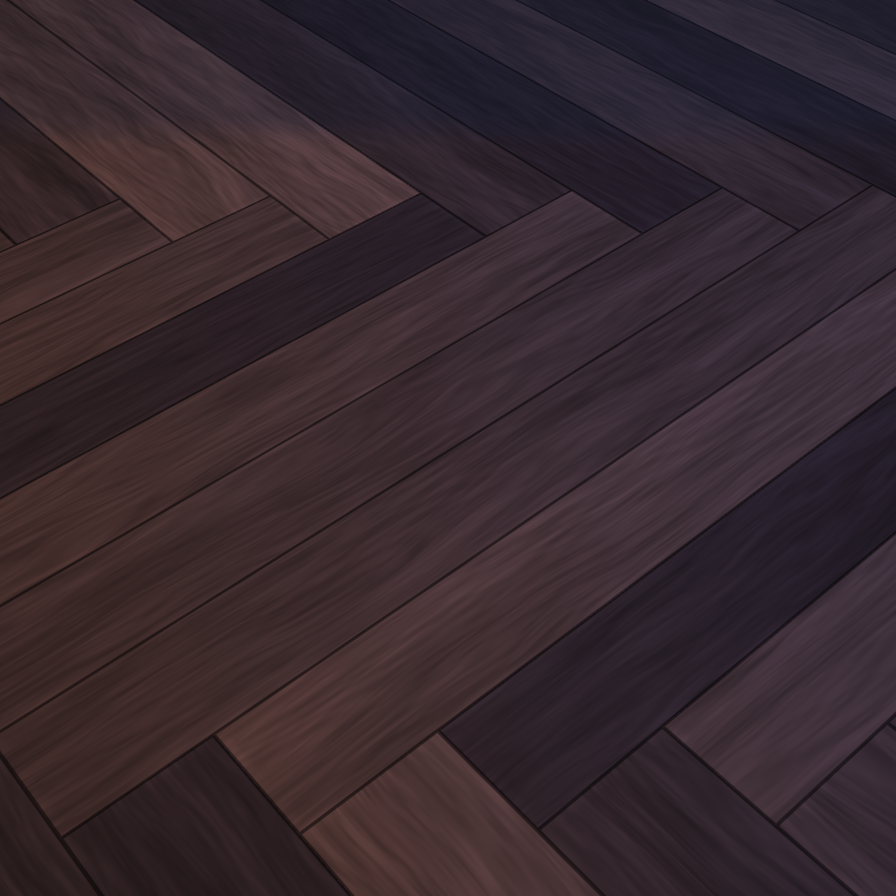
This texture is drawn by a WebGL 2 fragment shader. Its source:

```glsl
#version 300 es
precision highp float;
// Dark herringbone wood floor seen at a slant, under cool dim light.

#define PLANK_LENGTH 8.4      // in plank widths
#define SEAM_WIDTH 0.011      // half width, in plank widths
#define SEAM_DEPTH 0.50
#define GRAIN_STRENGTH 0.30
#define FIGURE_STRENGTH 0.26
#define CAMERA_TILT 0.018
#define HORIZON 0.9954        // height of the horizon above the top edge
#define SHADOW_EDGE 0.155     // distance of the soft shadow from the top
#define SHADOW_DEPTH 0.22

uniform vec2 u_resolution;
out vec4 outColor;

const vec3 DARK_WOOD = vec3(0.135, 0.105, 0.125);
const vec3 LIGHT_WOOD = vec3(0.365, 0.262, 0.240);
const vec3 COOL_LIGHT = vec3(0.90, 0.97, 1.24);
const vec3 WARM_LIGHT = vec3(1.08, 0.99, 0.93);

// Stain of the planks: one row of ten for each band of the weave.
const float STAIN[30] = float[30](
  0.52, 0.58, 0.12, 0.52, 0.42, 0.44, 0.62, 0.14, 0.58, 0.46,
  0.76, 0.82, 0.30, 0.10, 0.40, 0.12, 0.55, 0.22, 0.20, 0.32,
  0.50, 0.30, 0.50, 0.30, 0.18, 0.13, 0.70, 0.30, 0.48, 0.40);

float hash(vec2 p) {
  vec3 q = fract(vec3(p.xyx) * 0.1031);
  q += dot(q, q.yzx + 33.33);
  return fract((q.x + q.y) * q.z);
}

float noise(vec2 p) {
  vec2 i = floor(p), f = fract(p);
  f = f * f * (3.0 - 2.0 * f);
  return mix(mix(hash(i), hash(i + vec2(1, 0)), f.x),
             mix(hash(i + vec2(0, 1)), hash(i + vec2(1, 1)), f.x), f.y);
}

// Canvas position (y down) to floor position in plank widths; z is the scale.
vec3 floorPoint(vec2 p) {
  float scale = (p.y + CAMERA_TILT * p.x + HORIZON) / 7.26;
  float depth = (3.990 - 1.0 / scale) / 0.4677;
  float side = p.x / scale + 5.05 + 0.393 * depth;
  return vec3(side - depth, side + depth, scale);
}

// Finds the plank: xy = along and across it, z = its index, w = its band.
vec4 herringbone(vec2 p) {
  vec4 plank = vec4(0);
  for (int j = -1; j <= 1; j++) {
    vec2 q = p + float(j) * vec2(PLANK_LENGTH, -PLANK_LENGTH);
    vec2 cell = floor(q);
    float alongA = q.x - cell.y;
    float alongB = q.y - cell.x - 1.0;
    if (alongA >= 0.0 && alongA < PLANK_LENGTH)
      plank = vec4(alongA, q.y - cell.y, cell.y, 0.0);
    else if (alongB >= 0.0 && alongB < PLANK_LENGTH)
      plank = vec4(alongB, q.x - cell.x, cell.x, j < 0 ? 1.0 : 2.0);
  }
  return plank;
}

// Wood brightness around zero: broad bands, arched figure and fine pores.
float woodGrain(vec2 p, float seed, float pixel) {
  vec2 q = p + vec2(seed * 37.0, seed * 91.0);
  float warp = noise(q * vec2(0.55, 2.2)) + 0.35 * noise(q * vec2(1.7, 5.0));
  float bands = noise(vec2(q.x * 0.35, q.y * 5.0 + warp * 2.0)) - 0.5;
  float arch = p.y - 0.5 + 0.3 * (seed - 0.5);
  float rings = 9.0 * sqrt(arch * arch + 0.02) + 0.35 * p.x + 3.0 * warp;
  float figure = abs(fract(rings) * 2.0 - 1.0);
  figure = smoothstep(0.1, 0.9, figure) - 0.5;
  float streaks = noise(vec2(q.x * 1.6, q.y * 26.0 + warp * 6.0)) - 0.5;
  float pores = noise(vec2(q.x * 5.0, q.y * 55.0 + warp * 9.0)) - 0.5;
  pores *= 1.0 - smoothstep(0.012, 0.03, pixel);
  return FIGURE_STRENGTH * (bands + 0.35 * figure * noise(q * vec2(0.6, 2.0)))
       + GRAIN_STRENGTH * (0.65 * streaks + 0.55 * pores);
}

void main() {
  vec2 uv = gl_FragCoord.xy / u_resolution;
  vec2 view = vec2(uv.x, 1.0 - uv.y);
  vec3 ground = floorPoint(view);
  float pixel = 1.5 / (ground.z * u_resolution.y);
  vec4 plank = herringbone(ground.xy);

  // Stain and grain of this plank
  float seed = hash(plank.zw + 17.0);
  int index = int(plank.w) * 10 + int(mod(plank.z, 10.0));
  float grain = woodGrain(plank.xy, seed, pixel);
  vec3 color = mix(DARK_WOOD, LIGHT_WOOD, STAIN[index]);
  color *= 1.0 + grain;

  // Seams, with a faint worn rim beside them
  vec2 rim = min(plank.xy, vec2(PLANK_LENGTH, 1.0) - plank.xy);
  float edge = min(rim.x, rim.y);
  float seam = 1.0 - smoothstep(SEAM_WIDTH - pixel * 0.5, SEAM_WIDTH + pixel, edge);
  float wear = smoothstep(0.09, 0.02, edge) * noise(ground.xy * 3.0);
  color *= 1.0 + 0.12 * wear;
  color *= 1.0 - SEAM_DEPTH * seam;

  // Cool light from the upper right and a soft shadow along the top
  float cool = smoothstep(0.0, 1.2, view.x + 0.45 * (1.0 - view.y) - 0.1);
  float shadow = 1.0 - smoothstep(SHADOW_EDGE - 0.03, SHADOW_EDGE + 0.015, view.y);
  color *= mix(WARM_LIGHT, COOL_LIGHT, clamp(cool + 0.25 * shadow, 0.0, 1.0));
  color *= 1.0 - SHADOW_DEPTH * shadow;
  color += vec3(0.015, 0.025, 0.045) * shadow * (0.4 + view.x);
  color *= 1.0 - 0.22 * dot(uv - 0.5, uv - 0.5);
  outColor = vec4(color, 1.0);
}
```
